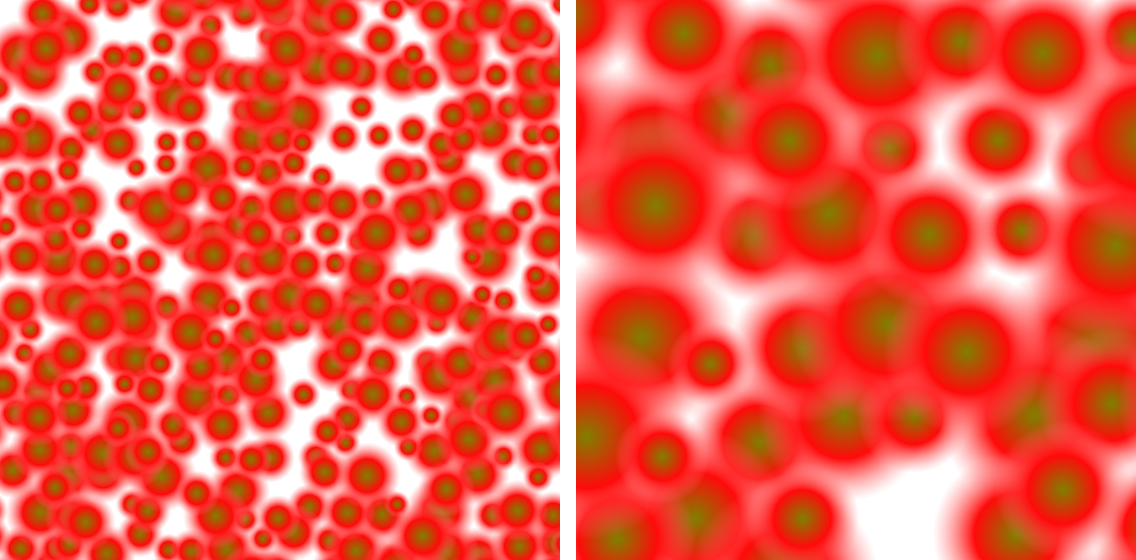
Left: the whole. Right: its middle third, enlarged.
Write a Shadertoy shader that draws this pattern.

```glsl
// Scattered soft discs: olive hearts in red halos, fading into a white ground.

const float CELLS = 18.0;       // cells across the canvas
const float JITTER = 0.42;      // largest shift of a disc, in cells
const float MIN_RADIUS = 0.42;  // disc radii, in cells
const float MAX_RADIUS = 1.15;
const float FILL = 0.88;        // share of cells that hold a disc
const int LAYERS = 3;           // stacking order is random between layers
const int REACH = 2;            // neighbour cells searched on each side

const vec3 GROUND = vec3(1.0);
const vec3 HEART = vec3(0.5, 0.5, 0.0);
const vec3 BODY = vec3(1.0, 0.04, 0.04);
const vec3 RIM = vec3(1.0, 0.5, 0.5);

// Three random values per cell, without sine
vec3 hash32(vec2 p) {
    vec3 q = fract(vec3(p.xyx) * vec3(0.1031, 0.1030, 0.0973));
    q += dot(q, q.yxz + 33.33);
    return fract((q.xxy + q.yzz) * q.zyx);
}

// Disc centre: brick layout with a random shift inside a circle
vec2 discCentre(vec2 cell, vec2 rnd) {
    float angle = 6.2832 * rnd.x;
    vec2 shift = JITTER * sqrt(rnd.y) * vec2(cos(angle), sin(angle));
    return cell + vec2(0.5 + 0.5 * mod(cell.y, 2.0), 0.5) + shift;
}

// Radial ramp: heart to body in the inner half, body to clear rim outside.
// t is the distance from the centre in disc radii; alpha is the opacity.
vec4 discColour(float t) {
    float inner = clamp(2.0 * t, 0.0, 1.0);
    float outer = clamp(2.0 * t - 1.0, 0.0, 1.0);
    vec3 colour = mix(mix(HEART, BODY, inner), RIM, outer);
    return vec4(colour, 1.0 - outer);
}

// Paints the discs of one layer over the given colour
vec3 paintLayer(vec3 colour, vec2 p, int layer) {
    vec2 home = floor(p);
    for (int y = -REACH; y <= REACH; y++) {
        for (int x = -REACH; x <= REACH; x++) {
            vec2 cell = home + vec2(x, y);
            vec3 traits = hash32(cell + 71.0);
            if (traits.x > FILL || int(traits.y * float(LAYERS)) != layer) continue;

            vec3 place = hash32(cell + 19.0);
            float radius = mix(MIN_RADIUS, MAX_RADIUS, place.z);
            float t = length(p - discCentre(cell, place.xy)) / radius;
            vec4 disc = discColour(t);
            colour = mix(colour, disc.rgb, disc.a);
        }
    }
    return colour;
}

void mainImage(out vec4 fragColor, in vec2 fragCoord) {
    vec2 p = CELLS * fragCoord / min(iResolution.x, iResolution.y);

    vec3 colour = GROUND;
    for (int layer = 0; layer < LAYERS; layer++) {
        colour = paintLayer(colour, p, layer);
    }
    fragColor = vec4(colour, 1.0);
}
```
